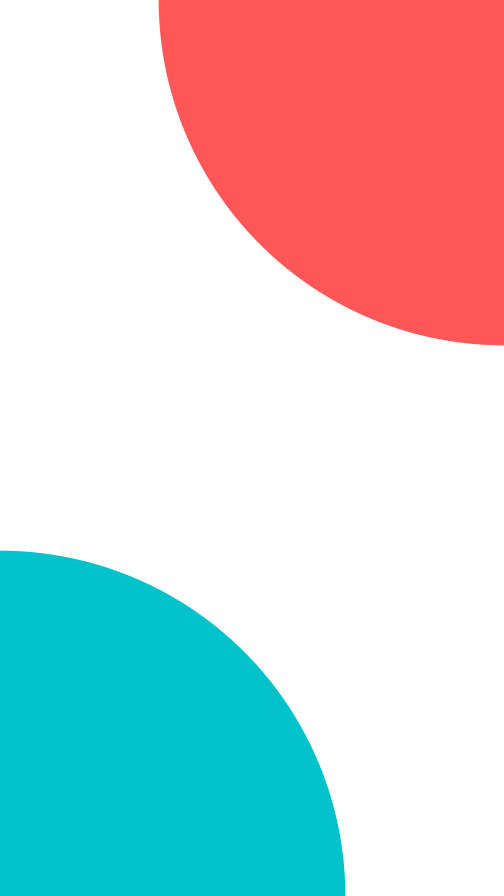
Reproduce this background procedurally as a WebGL 1 fragment shader.

```glsl
precision mediump float;

uniform vec2 u_resolution;

#define PAPER vec3(1.0)
#define CORAL vec3(1.0, 0.341, 0.341)
#define TEAL vec3(0.0, 0.761, 0.796)
#define DISC_RADIUS 0.6852

// Coverage of a disc, with an edge one pixel wide
float disc(vec2 p, vec2 center, float radius, float pixel) {
  return clamp(0.5 - (length(p - center) - radius) / pixel, 0.0, 1.0);
}

void main() {
  // Canvas width is one unit
  float pixel = 1.0 / u_resolution.x;
  vec2 p = gl_FragCoord.xy * pixel;
  vec2 topRight = u_resolution * pixel;

  // Discs centered on opposite corners
  vec3 color = PAPER;
  color = mix(color, CORAL, disc(p, topRight, DISC_RADIUS, pixel));
  color = mix(color, TEAL, disc(p, vec2(0.0), DISC_RADIUS, pixel));

  gl_FragColor = vec4(color, 1.0);
}
```
